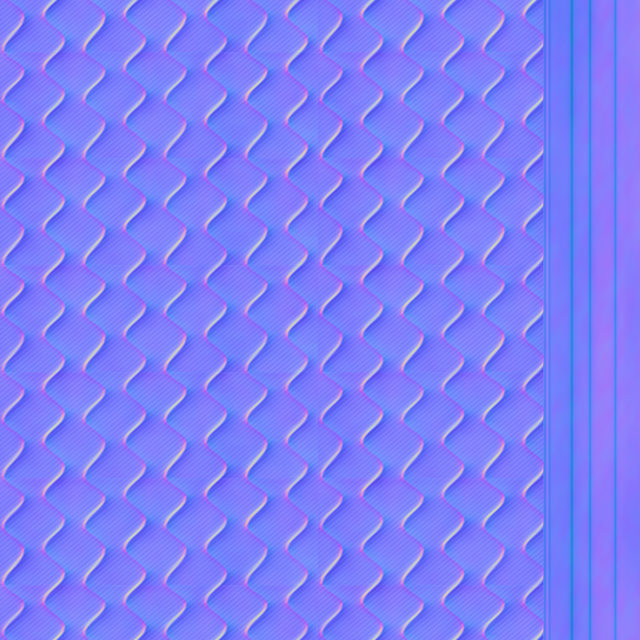
A three.js fragment shader for this texture map:

```glsl
// Tangent-space normal map of a twill cloth embossed with columns of wavy ridges,
// bordered on the right by a smooth band with pleats. Slopes from ridges, twill,
// folds and pleats are summed, then encoded as colour with the x axis flipped.
#define COLUMN_PITCH 0.0633
#define WAVE_PERIOD 0.08333
#define WAVE_AMPLITUDE 0.0157
#define RIDGE_WIDTH 0.0026
#define RIDGE_STRENGTH 0.76
#define TILE vec2(0.4974, 0.16667)
#define TILE_TOP 0.0807
#define TWILL_FREQUENCY 172.0
#define TWILL_STRENGTH 0.070
#define FOLD_STRENGTH 0.21
#define BAND_START 0.849

varying vec2 vUv;
const float PI = 3.14159;

float hash(vec2 p) {
  vec3 q = fract(p.xyx * vec3(0.1031, 0.1030, 0.0973));
  q += dot(q, q.yzx + 33.33);
  return fract((q.x + q.y) * q.z);
}

float noise(vec2 p) {
  vec2 i = floor(p), f = fract(p);
  f = f * f * (3.0 - 2.0 * f);
  return mix(mix(hash(i), hash(i + vec2(1, 0)), f.x),
             mix(hash(i + vec2(0, 1)), hash(i + vec2(1, 1)), f.x), f.y);
}

float fbm(vec2 p) {
  float sum = 0.0, gain = 0.5;
  for (int i = 0; i < 4; i++) {
    sum += gain * noise(p);
    p = p * 2.03 + 7.1;
    gain *= 0.5;
  }
  return sum;
}

float bump(float x, float width) {
  return exp(-x * x / (width * width));
}

// Slope of one embossed wave: steep left face, long right shoulder
vec2 ridge(vec2 p, float column) {
  float odd = mod(column, 2.0);
  float turn = (p.y - mix(0.0785, 0.1080, odd)) / WAVE_PERIOD;
  turn += (1.0 - odd) * 0.03 * (1.0 - cos(PI * turn));
  float rise = mix(0.40, 0.45, odd);
  float t = fract(turn);
  bool falling = t > rise;
  float rate = falling ? 0.5 / (1.0 - rise) : 0.5 / rise;
  float angle = 2.0 * PI * (falling ? 1.0 - (1.0 - t) * rate : t * rate);

  // Second half of the columns belongs to the next, slightly overlapping tile
  float center = 0.0208 + column * COLUMN_PITCH - 0.0091 * step(8.0, column);
  float x = p.x - center + WAVE_AMPLITUDE * cos(angle);
  float lean = 2.0 * PI * WAVE_AMPLITUDE * sin(angle) * rate / WAVE_PERIOD;
  vec2 across = normalize(vec2(1.0, lean));
  float d = x * across.x / RIDGE_WIDTH;

  // Lower diagonals are full and bright, upper ones thin out and break up
  float full = smoothstep(0.7, -0.7, lean);
  float faint = smoothstep(0.2, 1.2, lean);
  float wear = 0.9 + 0.2 * hash(vec2(mod(column, 8.0), floor(turn)));
  float broken = 0.6 + 0.6 * noise(p * 260.0);
  float face = bump(d + 0.25, mix(0.7, 0.95, full)) * mix(0.5, 0.9, full);
  face *= mix(1.0, 0.42 * broken, faint);
  face += 0.24 * bump(d + 1.1, 2.3) * (1.0 - 0.65 * faint);
  float shoulder = smoothstep(0.1, 1.5, d) * exp(-max(d, 0.0) / mix(4.2, 3.3, full));
  shoulder *= mix(0.55, 1.0, full) * (1.0 - 0.5 * faint);
  return across * RIDGE_STRENGTH * wear * (shoulder - face);
}

// Twill cloth with its ridges and tile-wise soft folds
vec2 clothSlope(vec2 p) {
  vec2 local = mod(p - vec2(0.0, TILE_TOP), TILE);
  vec2 slope = FOLD_STRENGTH * (vec2(fbm(local * vec2(34.0, 16.0)),
                                     fbm(local * vec2(22.0, 30.0) + 40.0)) - 0.47);
  slope.y -= 0.07 * exp(-local.y / 0.022) * smoothstep(0.0, 0.006, local.y);
  vec2 twill = vec2(0.64, -0.77);
  float thread = sin(2.0 * PI * TWILL_FREQUENCY * dot(vec2(p.x, -p.y), twill));
  slope += twill * thread * TWILL_STRENGTH * (0.75 + 0.5 * noise(p * 30.0));
  for (int i = 0; i < 14; i++) slope += ridge(p, float(i));
  return slope;
}

// Smooth border with cloudy wear and narrow pleats
vec2 bandSlope(vec2 p) {
  float cloud = fbm(p * vec2(16.0, 6.0) + 3.0) - 0.47;
  float crease = fbm(vec2(p.x * 60.0, p.y * 36.0 + p.x * 30.0) + 19.0) - 0.47;
  vec2 slope = vec2(0.08 - 0.25 * smoothstep(0.89, 0.945, p.x), -0.03);
  slope.x += 0.10 * smoothstep(0.965, 0.985, p.x);
  slope += vec2(-0.36, 0.10) * cloud + vec2(0.16, 0.18) * crease;
  for (int i = 0; i < 3; i++) {
    float k = float(i);
    float x = p.x - (0.8935 + 0.0285 * k + 0.0110 * max(k - 1.0, 0.0));
    slope.x += 0.48 * bump(x, 0.0021) + 0.14 * bump(x, 0.006);
    slope.y += 0.05 * bump(x, 0.003);
  }
  // Twin seam where the band meets the cloth
  slope.x += 0.40 * bump(p.x - 0.8515, 0.0014) + 0.34 * bump(p.x - 0.8590, 0.0016);
  slope.x -= 0.14 * bump(p.x - 0.8552, 0.0014);
  return slope;
}

void main() {
  vec2 p = vec2(vUv.x, 1.0 - vUv.y);
  float band = smoothstep(BAND_START - 0.001, BAND_START + 0.001, p.x);
  vec2 slope = mix(clothSlope(p), bandSlope(p), band);
  slope /= max(1.0, length(slope) / 0.92);
  float up = sqrt(1.0 - dot(slope, slope));
  gl_FragColor = vec4(0.5 + 0.5 * vec3(-slope.x, slope.y, up * 0.98), 1.0);
}
```
